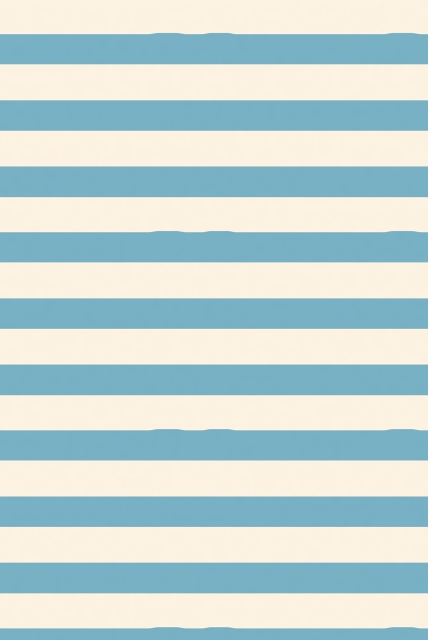
A Shadertoy shader for this pattern:

```glsl
// Horizontal blue stripes on cream, in groups of three that repeat down the canvas.
// Each stripe is a signed distance band with a greyed rim and a pale halo;
// the first of each group has shallow swells along its upper edge.
#define FIRST_TOP  0.0534   // top of the first stripe, from the canvas top
#define GROUP      0.3095   // height of a group of three stripes
#define TOP_STEP   0.10335  // spacing of stripe tops within a group
#define BASE_STEP  0.1038   // spacing of stripe bases within a group
#define THICKNESS  0.0471   // height of the first stripe of a group
#define RIM        0.0018   // width of the greyed rim inside the edge
#define HALO       0.0020   // width of the pale halo outside the edge
#define SWELL      0.0019   // height of the swells
#define SWELL_GAP  0.549    // horizontal repeat of the swells
#define SOFTNESS   0.0010   // edge blur
#define MOTTLE     0.006    // strength of the tonal variation

const vec3 CREAM     = vec3(0.99, 0.95, 0.885);
const vec3 PALE_HALO = vec3(0.95, 0.97, 0.94);
const vec3 GREY_RIM  = vec3(0.53, 0.67, 0.71);
const vec3 BLUE      = vec3(0.47, 0.69, 0.77);

vec2 hashGradient(vec2 cell) {
    vec3 q = fract(cell.xyx * vec3(0.1031, 0.1030, 0.0973));
    q += dot(q, q.yzx + 33.33);
    float angle = 6.2832 * fract((q.x + q.y) * q.z);
    return vec2(cos(angle), sin(angle));
}

float gradientNoise(vec2 p) {
    vec2 i = floor(p), f = fract(p);
    vec2 u = f * f * f * (f * (f * 6.0 - 15.0) + 10.0);
    vec2 e = vec2(0.0, 1.0);
    float a = dot(hashGradient(i), f);
    float b = dot(hashGradient(i + e.yx), f - e.yx);
    float c = dot(hashGradient(i + e.xy), f - e.xy);
    float d = dot(hashGradient(i + e.yy), f - e.yy);
    return mix(mix(a, b, u.x), mix(c, d, u.x), u.y);
}

// Offset from the nearest repeat of a centre.
float wrapOffset(float x, float period) {
    return x - period * floor(x / period + 0.5);
}

// A flat bump with tapered ends, repeated across.
float swell(float x, float centre, float halfWidth) {
    float t = abs(wrapOffset(x - centre, SWELL_GAP)) / halfWidth;
    return 1.0 - smoothstep(0.45, 1.0, t);
}

// Signed distance to the nearest stripe, negative inside.
float stripeDistance(float x, float depth) {
    float nearest = 1.0;
    for (int i = 0; i < 3; i++) {
        float k = float(i);
        float top = k * TOP_STEP;
        float base = THICKNESS + k * BASE_STEP;
        float y = wrapOffset(depth - FIRST_TOP - 0.5 * (top + base), GROUP);
        float d = abs(y) - 0.5 * (base - top);
        if (i == 0 && y < 0.0)
            d -= SWELL * max(swell(x, 0.391, 0.045), swell(x, 0.512, 0.041));
        nearest = min(nearest, d);
    }
    return nearest;
}

float inside(float d) {
    float blur = max(SOFTNESS, 0.7 / iResolution.y);
    return 1.0 - smoothstep(-blur, blur, d);
}

void mainImage(out vec4 fragColor, in vec2 fragCoord) {
    vec2 uv = fragCoord / iResolution.xy;
    float d = stripeDistance(uv.x, 1.0 - uv.y);

    // Layers from the ground inward
    vec3 colour = mix(CREAM, PALE_HALO, inside(d - HALO));
    colour = mix(colour, GREY_RIM, inside(d));
    colour = mix(colour, BLUE, inside(d + RIM));

    // Faint tonal mottling
    vec2 grain = fragCoord / iResolution.y * 60.0;
    colour += MOTTLE * gradientNoise(grain);
    fragColor = vec4(clamp(colour, 0.0, 1.0), 1.0);
}
```
